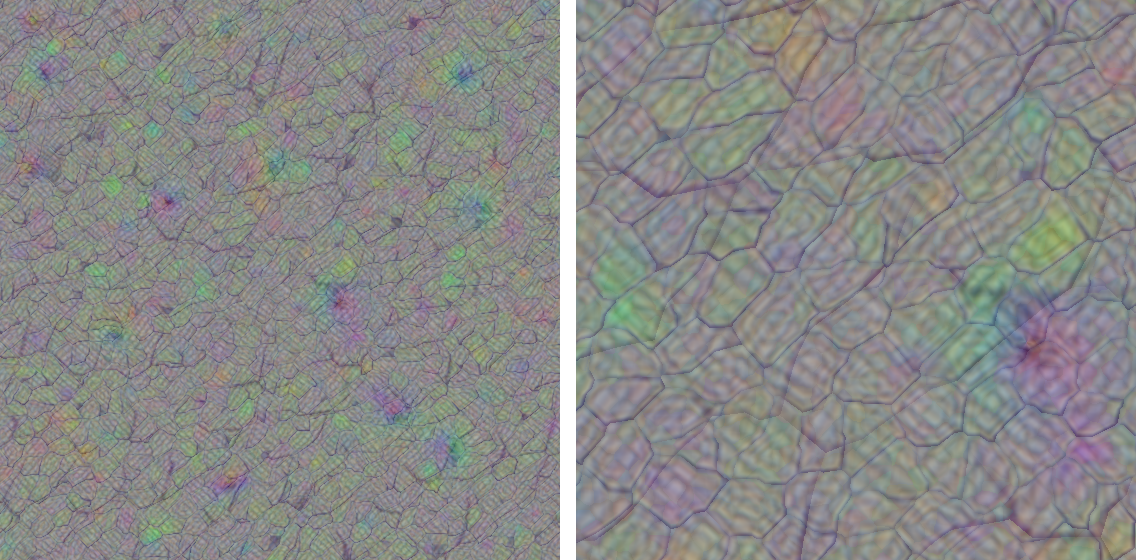
Left, the full canvas; right, a detail of the centre.
A WebGL 1 fragment shader for this texture:

```glsl
precision highp float;
uniform vec2 u_resolution;

const vec3 BASE = vec3(0.551, 0.555, 0.544);
const vec3 GREEN_SHIFT = vec3(-0.005, 0.036, -0.035);
const vec3 MAUVE_SHIFT = vec3(0.018, -0.012, 0.024);
const vec3 CRACK_SHIFT = vec3(-0.15, -0.20, -0.11);
const vec2 SHADE_SIDE = vec2(0.5, -0.87);
const float GRAIN_ANGLE = 0.68;
const float PLATE_SCALE = 10.0;
const float TILE_SCALE = 30.0;
const float GRAIN_SCALE = 92.0;
const float RIPPLE_FREQ = 104.0;
const float RIPPLE_GAIN = 0.030;
const float GRAIN_GAIN = 0.06;
const float GRAIN_TINT = 0.05;
const float EYE_GRID = 5.5;
const float FLECK_GRID = 19.0;
const float EYE_GAIN = 0.085;
const float FLECK_GAIN = 0.10;
const float TAU = 6.28318;

struct Cell {
  float edge;   // distance gap between the two nearest seeds
  vec2 toSeed;
  vec3 rnd;
};

vec3 hash3(vec2 p) {
  vec3 h = fract(p.xyx * vec3(0.1031, 0.1030, 0.0973));
  h += dot(h, h.yxz + 33.33);
  return fract((h.xxy + h.yzz) * h.zyx);
}

mat2 rotation(float a) {
  return mat2(cos(a), -sin(a), sin(a), cos(a));
}

// Cellular noise with a metric between round and square
Cell cellular(vec2 p) {
  vec2 base = floor(p);
  float near = 8.0, second = 8.0;
  Cell c;
  for (int j = -1; j <= 1; j++) {
    for (int i = -1; i <= 1; i++) {
      vec2 id = base + vec2(float(i), float(j));
      vec3 rnd = hash3(id + 71.0);
      vec2 v = id + 0.06 + 0.88 * rnd.xy - p;
      float d = mix(length(v), max(abs(v.x), abs(v.y)), 0.7);
      if (d < near) {
        second = near;
        near = d;
        c.toSeed = v;
        c.rnd = hash3(id + 19.0);
      } else {
        second = min(second, d);
      }
    }
  }
  c.edge = second - near;
  return c;
}

vec2 warp(vec2 p) {
  p += 0.008 * sin(p.yx * vec2(15.0, 12.0) + vec2(1.0, 4.0));
  return p + 0.0016 * sin(p.yx * vec2(67.0, 59.0) + p * 31.0);
}

// Dark line along cell borders, strongest on the shaded side
float crack(Cell c, float width, float scale) {
  float line = 1.0 - smoothstep(0.0, width + scale / u_resolution.y, c.edge);
  vec2 side = rotation(GRAIN_ANGLE) * SHADE_SIDE;
  float facing = dot(-normalize(c.toSeed + 1e-4), side);
  return line * mix(0.2, 1.0, smoothstep(-0.3, 0.6, facing));
}

// Scattered coloured spots; swirl adds hue drift, rays and a dark pupil
vec3 spots(vec2 p, float grid, float odds, float size, float gain, float swirl) {
  vec2 g = p * grid, base = floor(g);
  vec3 sum = vec3(0.0);
  for (int j = -1; j <= 1; j++) {
    for (int i = -1; i <= 1; i++) {
      vec2 id = base + vec2(float(i), float(j));
      vec3 rnd = hash3(id + grid * 7.0);
      vec3 kind = hash3(id + grid * 3.0 + 40.0);
      vec2 v = g - id - 0.15 - 0.7 * rnd.xy;
      float r = length(v) / (size * mix(0.5, 1.2, kind.x));
      float angle = atan(v.y, v.x + 1e-5);
      float drift = swirl * (1.1 * sin(angle + TAU * kind.z) + 1.5 * r);
      vec3 hue = cos(TAU * kind.y + drift + vec3(0.0, 2.1, 4.2));
      float rays = sin(angle * 13.0 + r * 4.0) * smoothstep(0.3, 0.8, r);
      float rings = sin(r * 17.0 + 2.0 * sin(angle * 3.0));
      vec2 offset = v / size - vec2(0.12, -0.12);
      float pupil = exp(-14.0 * dot(offset, offset));
      vec3 spot = hue * gain + swirl * (0.035 * rays + 0.03 * rings - 0.12 * pupil);
      sum += step(rnd.z, odds) * exp(-r * r) * spot;
    }
  }
  return sum;
}

void main() {
  vec2 uv = gl_FragCoord.xy / u_resolution.y;
  vec2 p = warp(uv);
  vec2 q = rotation(GRAIN_ANGLE) * p + 3.0;

  Cell plate = cellular(q * PLATE_SCALE * vec2(0.75, 1.2));
  Cell tile = cellular(q * TILE_SCALE * vec2(0.9, 1.1));
  Cell grain = cellular(q * GRAIN_SCALE);

  // Soft tint of each tile and plate
  float greenness = 0.65 * tile.rnd.x + 0.35 * plate.rnd.x;
  vec3 tint = mix(MAUVE_SHIFT, GREEN_SHIFT, smoothstep(0.25, 0.85, greenness));
  float inside = smoothstep(0.0, 0.3, tile.edge);
  vec3 color = BASE + tint * inside;

  // Ripples in each tile: straight across it, plus contours of its border
  vec2 axis = tile.rnd.y < 0.5 ? vec2(1.0, 0.2) : vec2(-0.2, 1.0);
  float phase = TAU * RIPPLE_FREQ * dot(q, axis) + TAU * tile.rnd.z;
  vec3 shift = vec3(0.0, 0.6, 1.3);
  color += RIPPLE_GAIN * (sin(phase + shift) + 0.7 * sin(tile.edge * 21.0 - 1.0 + shift));

  // Small grains with faint colour noise
  color += GRAIN_GAIN * (smoothstep(0.0, 0.6, grain.edge) - 0.55);
  color += GRAIN_TINT * (grain.rnd - 0.5);

  // Eyes, and flecks held inside the tiles
  color += spots(p, EYE_GRID, 0.42, 0.22, EYE_GAIN, 1.0);
  vec3 flecks = spots(p + 5.0, FLECK_GRID, 0.42, 0.36, FLECK_GAIN, 0.0);
  color += flecks * mix(0.3, 1.3, tile.rnd.x) * mix(0.5, 1.0, inside);

  // Broken crack network
  float plateCrack = crack(plate, 0.07, PLATE_SCALE) * mix(0.4, 1.0, tile.rnd.y);
  float tileCrack = crack(tile, 0.13, TILE_SCALE) * mix(0.25, 1.0, tile.rnd.z);
  color += CRACK_SHIFT * max(plateCrack, tileCrack);

  gl_FragColor = vec4(clamp(color, 0.0, 1.0), 1.0);
}
```
